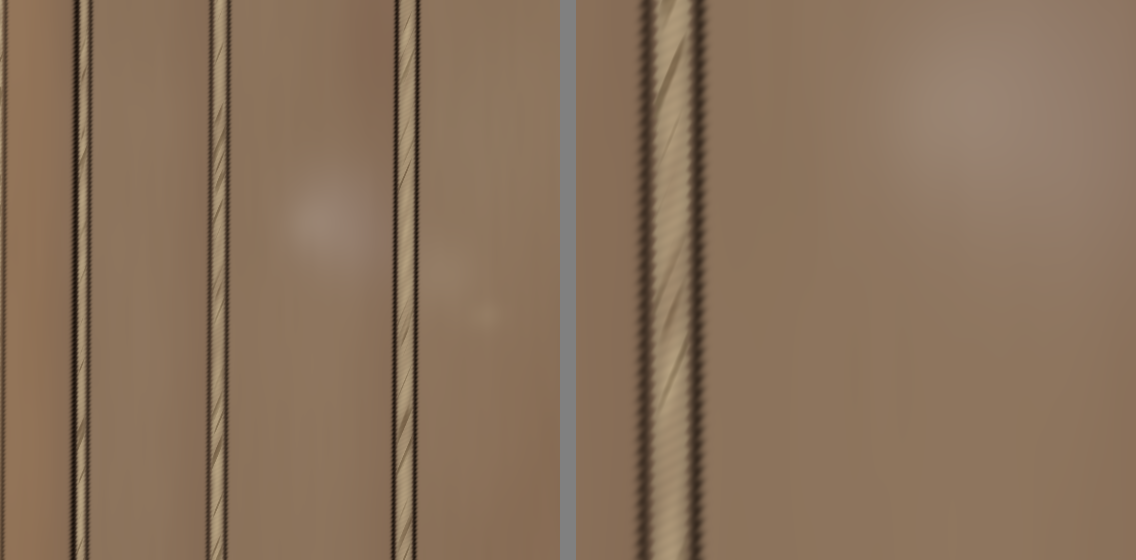
Left, the full canvas; right, a detail of the centre.
A Shadertoy shader for this texture:

```glsl
// Four wound strings, widening to the right, over a softly blurred brown wooden board.

float hash(vec2 p) {
    return fract(sin(dot(p, vec2(127.1, 311.7))) * 43758.5453);
}

float noise(vec2 p) {
    vec2 cell = floor(p), f = fract(p);
    f = f * f * (3.0 - 2.0 * f);
    return mix(mix(hash(cell), hash(cell + vec2(1, 0)), f.x),
               mix(hash(cell + vec2(0, 1)), hash(cell + vec2(1, 1)), f.x), f.y);
}

// Soft round spot, 1 at its centre
float glow(vec2 p, vec2 center, vec2 size) {
    vec2 q = (p - center) / size;
    return exp(-dot(q, q));
}

// Horizontal place of string i; the gaps grow to the right and all strings lean slightly
float stringX(float i, float y) {
    float gap = 0.1485 + (i - 1.0) * (0.0475 - 0.0007 * (i - 2.0));
    return -0.002 + i * gap + 0.0065 * (y - 0.5);
}

vec3 board(vec2 p) {
    vec3 color = vec3(0.55, 0.452, 0.36);

    // Each gap turns darker and redder towards its right side
    for (int i = 1; i < 4; i++) {
        float d = stringX(float(i), p.y) - p.x;
        color -= vec3(0.025, 0.03, 0.025) * smoothstep(0.13, 0.0, d) * step(0.0, d);
    }
    color += vec3(0.025, 0.005, -0.012) * smoothstep(0.15, 0.05, p.x);
    color -= vec3(0.02, 0.03, 0.03) * glow(p, vec2(1.0, 0.05), vec2(0.2, 0.35));
    color -= vec3(0.02, 0.028, 0.022) * glow(p, vec2(0.66, 0.95), vec2(0.07, 0.2));

    // Pale hazy reflections
    vec2 haze = p + 0.03 * (vec2(noise(p * 9.0), noise(p * 9.0 + 40.0)) - 0.5);
    color += vec3(0.035, 0.045, 0.07) * glow(haze, vec2(0.61, 0.6), vec2(0.1, 0.1));
    color += vec3(0.025, 0.03, 0.03) * glow(haze, vec2(0.56, 0.59), vec2(0.045, 0.05));
    color += vec3(0.03, 0.035, 0.035) * glow(haze, vec2(0.79, 0.52), vec2(0.07, 0.07));
    color += vec3(0.025, 0.03, 0.025) * glow(haze, vec2(0.865, 0.435), vec2(0.03, 0.025));
    color += vec3(0.012, 0.018, 0.018) * glow(haze, vec2(0.85, 0.77), vec2(0.15, 0.15));

    // Faint clouds and vertical grain
    color += 0.014 * (noise(p * vec2(7.0, 5.0)) - 0.5);
    return color + 0.007 * (noise(p * vec2(70.0, 9.0)) - 0.5);
}

void mainImage(out vec4 fragColor, in vec2 fragCoord) {
    vec2 p = fragCoord / iResolution.xy;
    float pixel = 1.0 / iResolution.x;
    vec3 color = board(p);

    // Shadow strength on the two sides of each string
    vec4 leftShade = vec4(0.4, 1.0, 0.66, 0.94);
    vec4 rightShade = vec4(0.55, 0.72, 0.74, 0.94);

    for (int i = 0; i < 4; i++) {
        float k = float(i);
        float d = p.x - stringX(k, p.y);
        float side = abs(d);
        float halfWidth = 0.0035 + 0.0032 * k;

        // Fine winding, seen as slanted teeth along both edges
        float winding = sin(6.2832 * (128.0 * p.y - 70.0 * d));

        // Soft dark outline
        float shade = d < 0.0 ? leftShade[i] : rightShade[i];
        float spread = (i == 1 && d < 0.0) ? 0.0062 : 0.0043;
        float outline = (side - halfWidth - 0.0055 - 0.0005 * winding) / spread;
        float dark = shade * exp(-outline * outline) * (0.94 + 0.06 * winding);
        color = mix(color, vec3(0.1, 0.065, 0.04), dark);

        // Light core with irregular slanted wear
        float across = d / halfWidth;
        float slant = p.y - 2.4 * d;
        float wear = noise(vec2(across * 0.8 + 17.0 * k, slant * 34.0));
        float scratch = noise(vec2(across * 0.5 + 31.0 * k, slant * 75.0));
        vec3 core = mix(vec3(0.62, 0.53, 0.42), vec3(0.71, 0.63, 0.5), wear);
        core -= vec3(0.16, 0.16, 0.15) * smoothstep(0.62, 0.95, scratch);
        core *= 1.0 - 0.16 * across * across + 0.015 * winding;
        float edge = halfWidth + 0.0008 * winding;
        float soft = 0.0012 + pixel;
        color = mix(color, core, 1.0 - smoothstep(edge - soft, edge + soft, side));
    }

    fragColor = vec4(color, 1.0);
}
```
